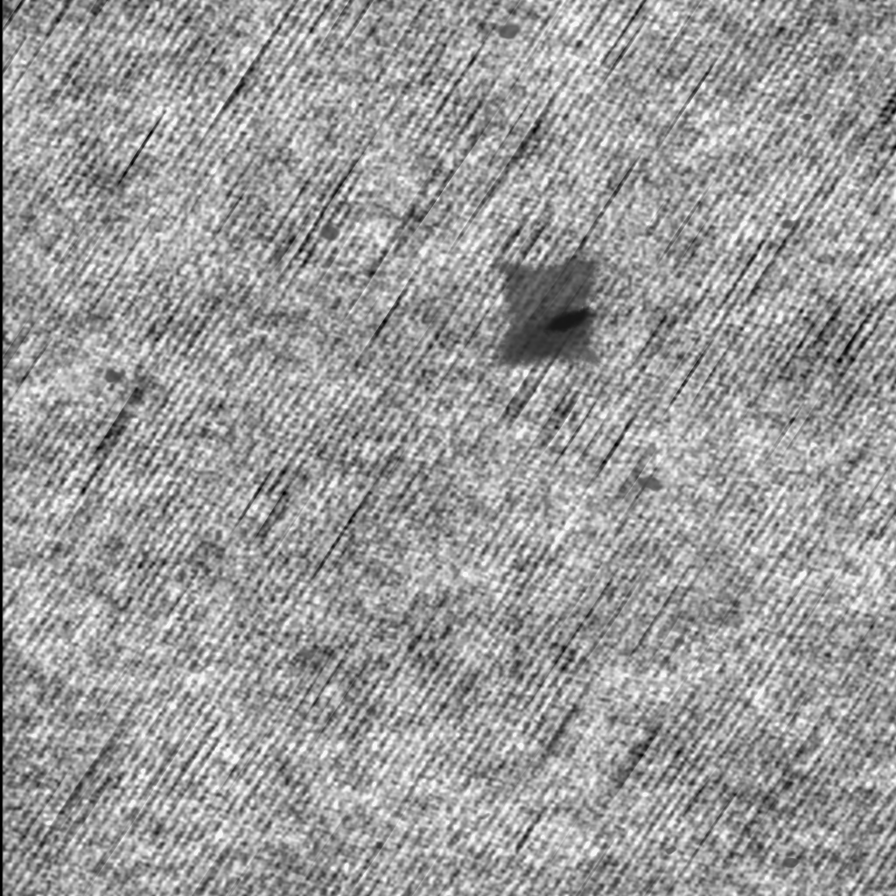
Write a WebGL 1 fragment shader that draws this texture.

```glsl
precision highp float;
// Worn grey woven cloth: steep diagonal ribs, crossing thread grain and cloudy
// wear, cut by dark slanted streaks, small specks and one pinched dark stain.
// Layers of stretched value noise are summed into a single grey tone.
uniform vec2 u_resolution;

const float TAU = 6.2831853;
const float BASE_GREY = 0.638;
const vec2 RIB_DIR = vec2(0.55, 0.835);
const vec2 STAIN_CENTRE = vec2(0.612, 0.65);

float hash(vec2 p) {
  return fract(sin(dot(p, vec2(127.1, 311.7))) * 43758.5453);
}

float noise(vec2 p) {
  vec2 cell = floor(p);
  vec2 f = fract(p);
  f = f * f * (3.0 - 2.0 * f);
  float low = mix(hash(cell), hash(cell + vec2(1.0, 0.0)), f.x);
  float high = mix(hash(cell + vec2(0.0, 1.0)), hash(cell + vec2(1.0, 1.0)), f.x);
  return mix(low, high, f.y);
}

// Octaves of noise, centred on zero.
float clouds(vec2 p) {
  float sum = 0.0;
  float weight = 0.5;
  for (int i = 0; i < 4; i++) {
    sum += weight * (noise(p) - 0.5);
    p = p * 2.03 + vec2(17.3, 9.1);
    weight *= 0.62;
  }
  return sum;
}

// Coordinates across (x) and along (y) a direction.
vec2 alignTo(vec2 p, vec2 dir) {
  return vec2(p.x * dir.y - p.y * dir.x, dot(p, dir));
}

// Fine ribs whose phase and strength drift over the cloth.
float ribs(vec2 q, float period) {
  float drift = 2.6 * noise(q * vec2(24.0, 9.0));
  float strength = mix(0.05, 0.17, noise(q * vec2(16.0, 11.0) + 31.0));
  return strength * sin(TAU * q.x / period + drift);
}

// Short crossing threads and square grain.
float grain(vec2 p, vec2 q) {
  vec2 weft = alignTo(p, normalize(vec2(1.0, -0.28)));
  float threads = noise(weft * vec2(270.0, 120.0)) - 0.5;
  float fibres = noise(q * vec2(250.0, 135.0) + 57.0) - 0.5;
  float dots = noise(p * 256.0 + 11.0) - 0.5;
  return 0.25 * threads + 0.25 * fibres + 0.32 * dots;
}

// Long thin dark lines that come and go along the ribs.
float streaks(vec2 q, float width, float len, float cutoff) {
  float wobble = 0.003 * noise(q * 14.0);
  float line = noise(vec2((q.x + wobble) / width, q.y / len) + 83.0);
  float patches = smoothstep(0.3, 0.7, noise(q * vec2(13.0, 6.0) + 5.0));
  return smoothstep(cutoff, 0.98, line) * (0.35 + 0.65 * patches);
}

// At most one ragged speck in each cell of a coarse grid.
float specks(vec2 p, float cells, float share) {
  vec2 id = floor(p * cells);
  vec2 jitter = 0.2 + 0.6 * vec2(hash(id + 3.1), hash(id + 7.7));
  vec2 d = (p * cells - id - jitter) / cells;
  float radius = mix(0.006, 0.013, hash(id + 13.7));
  float ragged = 0.008 * (noise(p * 130.0) - 0.5);
  float dist = length(d * vec2(0.8, 1.15)) + ragged;
  return step(hash(id + 21.9), share) * (1.0 - smoothstep(radius * 0.45, radius, dist));
}

float ellipseMask(vec2 p, vec2 radii, float slope, float softness) {
  p.y -= slope * p.x;
  return 1.0 - smoothstep(1.0 - softness, 1.0 + softness, length(p / radii));
}

// Four-cornered blot with a narrow waist.
float blot(vec2 d, float halfHeight) {
  float ragged = 0.022 * clouds(d * 55.0 + 40.0);
  float level = d.y / halfHeight;
  float halfWidth = 0.044 + 0.017 * level * level;
  float dist = max(abs(d.x) - halfWidth, abs(d.y) - halfHeight) + ragged;
  return 1.0 - smoothstep(-0.009, 0.007, dist);
}

float stain(float tone, vec2 d) {
  float detail = tone - BASE_GREY;
  float rough = 0.012 * clouds(d * 70.0);
  float body = blot(d, 0.057);
  float core = ellipseMask(d - vec2(0.002, -0.025) + rough, vec2(0.047, 0.023), 0.35, 0.4);
  float pit = ellipseMask(d - vec2(0.022, -0.008) + rough, vec2(0.024, 0.008), 0.3, 0.5);
  tone = mix(tone, 0.33 + 0.25 * detail, body * 0.94);
  tone = mix(tone, 0.2 + 0.12 * detail, core * 0.85);
  return mix(tone, 0.08, pit * 0.9);
}

void main() {
  vec2 p = gl_FragCoord.xy / u_resolution;
  vec2 q = alignTo(p, RIB_DIR);

  // Cloth: wear, ribs and grain
  float tone = BASE_GREY + 0.29 * clouds(p * vec2(9.0, 14.0));
  tone += 0.2 * (noise(p * vec2(38.0, 62.0) + 23.0) - 0.5);
  tone += ribs(q, 0.0112) + grain(p, q);

  // Marks: streaks are stronger towards the top
  float fade = mix(0.65, 1.0, smoothstep(0.1, 0.7, p.y));
  tone -= 0.34 * fade * streaks(q, 0.0065, 0.13, 0.7);
  tone -= 0.2 * fade * streaks(q + 4.0, 0.011, 0.08, 0.74);
  tone = mix(tone, 0.29, 0.8 * specks(p, 6.0, 0.28));
  tone = stain(tone, p - STAIN_CENTRE);

  // Dark left border
  tone *= smoothstep(0.0015, 0.0045, p.x);
  gl_FragColor = vec4(vec3(clamp(tone, 0.0, 0.97)), 1.0);
}
```
